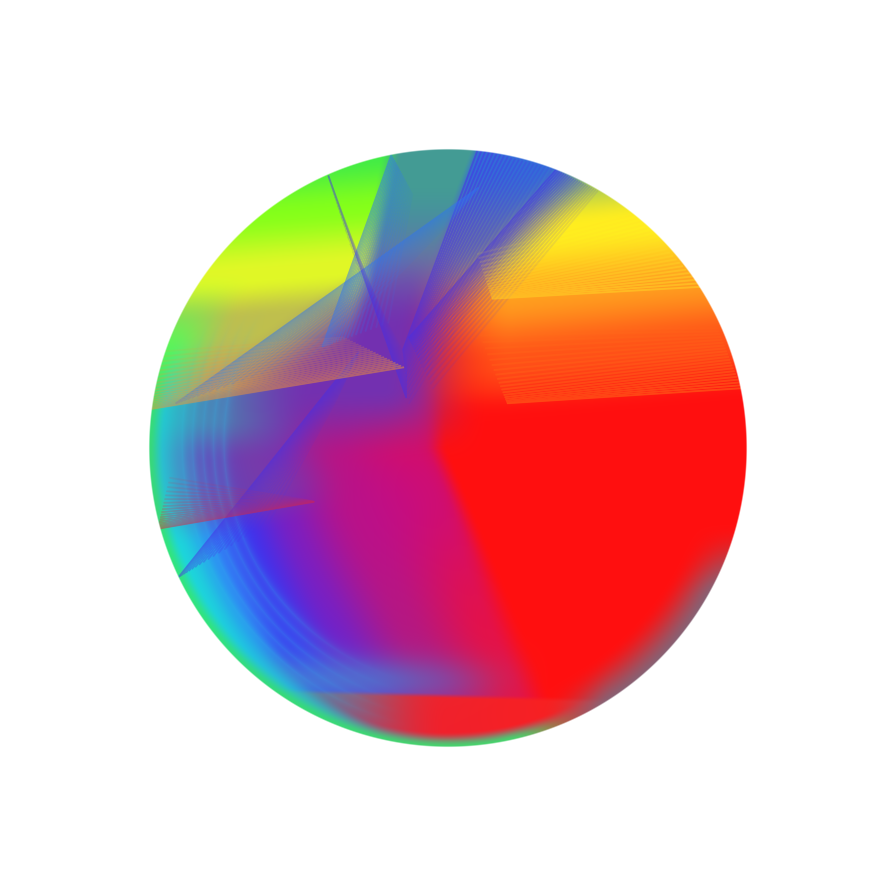
A Shadertoy shader for this background:

```glsl
// A rainbow disc on white: soft colour ramps fill its sectors, tinted veils
// overlap along seams, and fans of hairlines trace the folds between them.
// All shapes use disc units: centre at the origin, rim at radius one.

float ramp(float a, float b, float x) { return smoothstep(a, b, x); }

float segmentDistance(vec2 p, vec2 a, vec2 b) {
    vec2 pa = p - a, ba = b - a;
    return length(pa - ba * clamp(dot(pa, ba) / dot(ba, ba), 0.0, 1.0));
}

// Hairlines swept from segment a0-b0 to segment a1-b1, fading as they go
float fan(vec2 p, vec2 a0, vec2 b0, vec2 a1, vec2 b1, float px) {
    float ink = 0.0;
    for (int i = 0; i < 22; i++) {
        float t = float(i) / 21.0;
        float d = segmentDistance(p, mix(a0, a1, t * t), mix(b0, b1, t));
        ink = max(ink, (1.0 - ramp(0.001, 0.002 + px, d)) * (1.0 - 0.8 * t));
    }
    return ink * 0.5;
}

// Red through magenta and blue to cyan, running leftwards
vec3 coolSweep(vec2 p) {
    float s = -p.x - 0.42 * min(p.y, 0.0);
    vec3 c = vec3(1.0, 0.06, 0.06);
    c = mix(c, vec3(0.90, 0.07, 0.27), ramp(0.0, 0.12, s));
    c = mix(c, vec3(0.70, 0.10, 0.50), ramp(0.12, 0.40, s));
    c = mix(c, vec3(0.42, 0.14, 0.80), ramp(0.38, 0.65, s));
    c = mix(c, vec3(0.22, 0.20, 0.95), ramp(0.62, 0.80, s));
    c = mix(c, vec3(0.18, 0.50, 0.98), ramp(0.80, 0.95, s));
    c = mix(c, vec3(0.15, 0.85, 0.85), ramp(0.93, 1.08, s));
    float core = exp(-9.0 * dot(p + vec2(0.15, 0.18), p + vec2(0.15, 0.18)));
    c = mix(c, vec3(0.75, 0.04, 0.56), 0.7 * core * ramp(0.0, 0.08, s));
    float veil = ramp(0.35, 0.7, s) * ramp(-0.28, -0.12, p.y - 0.2 * (p.x + 0.6));
    return mix(c, vec3(0.48, 0.26, 0.62), 0.75 * veil);
}

// Red through orange to yellow, rising on the right
vec3 warmSweep(vec2 p) {
    float h = p.y + 0.1 * (0.6 - p.x);
    vec3 c = mix(vec3(1.0, 0.06, 0.06), vec3(1.0, 0.32, 0.09), ramp(0.12, 0.34, h));
    c = mix(c, vec3(1.0, 0.62, 0.12), ramp(0.32, 0.55, h));
    c = mix(c, vec3(1.0, 0.93, 0.12), ramp(0.52, 0.74, h));
    return mix(c, vec3(0.55, 0.75, 0.40), ramp(0.76, 0.95, h));
}

// Ochre through yellow to green, rising on the left
vec3 wingSweep(float y) {
    vec3 c = mix(vec3(0.85, 0.60, 0.30), vec3(0.75, 0.75, 0.30), ramp(0.2, 0.4, y));
    c = mix(c, vec3(0.88, 0.97, 0.15), ramp(0.45, 0.58, y));
    c = mix(c, vec3(0.52, 1.0, 0.10), ramp(0.6, 0.8, y));
    return mix(c, vec3(0.25, 0.92, 0.28), ramp(0.78, 0.97, y));
}

vec3 upperVeils(vec3 c, vec2 p) {
    // Violet middle, teal to its left, warm light to its right
    float violet = ramp(-0.05, 0.2, p.y) * (1.0 - ramp(-0.25, 0.12, p.x - 0.15 * p.y));
    c = mix(c, vec3(0.45, 0.19, 0.69), violet);
    c = mix(c, vec3(0.30, 0.50, 0.68), ramp(0.45, 0.85, -p.x) * ramp(-0.05, 0.1, p.y));
    c = mix(c, warmSweep(p), ramp(0.05, 0.2, p.y) * ramp(-0.14, 0.22, p.x));

    // Blue and teal wedges at the top
    float blueSide = p.x + 0.13 - 0.875 * (p.y - 0.37);
    vec3 blue = mix(vec3(0.40, 0.44, 0.66), vec3(0.20, 0.42, 0.85), ramp(0.65, 0.95, p.y));
    c = mix(c, blue, (1.0 - ramp(-0.05, 0.2, blueSide)) * ramp(0.4, 0.7, p.y));
    float tealSide = p.x + 0.15 - 0.38 * (p.y - 0.33);
    c = mix(c, vec3(0.27, 0.63, 0.55), 0.9 * (1.0 - ramp(-0.03, 0.01, tealSide)) * ramp(0.55, 0.9, p.y));

    // Yellow-green wing, bounded by three seams
    float wing = 1.0 - ramp(-0.04, 0.03, p.x + 0.27 - 0.2 * (p.y - 0.56));
    wing *= ramp(-0.25, 0.05, p.y - 0.15 - 0.7 * (p.x + 0.91));
    wing *= ramp(-0.01, 0.03, p.y - 0.13 - 0.16 * (p.x + 1.0));
    return mix(c, wingSweep(p.y - 0.08 * (p.x + 0.5)), wing);
}

vec3 rimVeils(vec3 c, vec2 p, float r) {
    // Blue haze above a red lens at the bottom
    float haze = exp(-pow((p.y + 0.78) / 0.08, 2.0)) * (1.0 - ramp(-0.3, 0.35, p.x));
    c = mix(c, vec3(0.30, 0.47, 0.80), 0.75 * haze);
    vec3 lens = mix(vec3(0.97, 0.13, 0.13), vec3(0.40, 0.47, 0.58), ramp(0.0, 0.5, -p.x));
    c = mix(c, lens, 0.9 * ramp(0.0, 0.02, -p.y - 0.82 - 0.03 * p.x));

    // Faint cyan arcs inside the left rim
    for (int i = 0; i < 5; i++) {
        float d = abs(length(p - vec2(0.08, 0.02)) - 0.83 - 0.035 * float(i));
        float arc = exp(-d * 70.0) * ramp(0.1, 0.6, -p.x) * (1.0 - ramp(0.1, 0.5, p.y));
        c = mix(c, vec3(0.18, 0.72, 0.92), 0.3 * arc);
    }

    // Cyan to green rim on the left, slate rim at lower right
    vec3 rim = mix(vec3(0.10, 0.85, 0.85), vec3(0.20, 0.90, 0.45), ramp(0.95, 1.0, r));
    rim = mix(rim, vec3(0.30, 1.0, 0.35), ramp(0.1, 0.4, p.y));
    float band = ramp(1.0 - mix(0.05, 0.2, ramp(0.2, 0.9, -p.x)), 1.0, r);
    c = mix(c, rim, 0.9 * band * (1.0 - ramp(0.3, 0.6, p.y)) * (1.0 - ramp(0.2, 0.5, p.x)));
    float slate = ramp(0.86, 1.02, r) * ramp(0.25, 0.5, -p.y) * ramp(0.3, 0.55, p.x);
    return mix(c, vec3(0.35, 0.50, 0.60), 0.75 * slate);
}

vec3 hairlines(vec3 c, vec2 p, float px) {
    vec3 violet = vec3(0.27, 0.18, 0.90), blue = vec3(0.18, 0.45, 0.95);
    c = mix(c, violet, fan(p, vec2(-0.15, 0.33), vec2(0.10, 1.0), vec2(-0.13, 0.15), vec2(0.36, 0.93), px));
    c = mix(c, violet, fan(p, vec2(-0.13, 0.37), vec2(0.36, 0.93), vec2(-0.05, 0.2), vec2(0.50, 0.86), px));
    c = mix(c, blue, fan(p, vec2(-0.91, 0.15), vec2(0.10, 0.87), vec2(-0.42, 0.32), vec2(0.0, 0.75), px));
    c = mix(c, violet, fan(p, vec2(-0.90, -0.43), vec2(-0.30, 0.32), vec2(-0.60, -0.25), vec2(-0.38, 0.15), px));
    c = mix(c, blue, fan(p, vec2(-0.42, 0.34), vec2(-0.19, 0.98), vec2(-0.2, 0.42), vec2(-0.12, 0.85), px));
    c = mix(c, violet, fan(p, vec2(-0.40, 0.91), vec2(-0.14, 0.17), vec2(-0.30, 0.6), vec2(-0.14, 0.30), px));
    c = mix(c, vec3(1.0, 0.85, 0.15), fan(p, vec2(0.15, 0.5), vec2(0.85, 0.54), vec2(0.1, 0.65), vec2(0.62, 0.78), px));
    c = mix(c, vec3(1.0, 0.45, 0.10), fan(p, vec2(0.2, 0.15), vec2(0.98, 0.2), vec2(0.1, 0.4), vec2(0.9, 0.4), px));
    c = mix(c, vec3(0.95, 0.58, 0.20), fan(p, vec2(-1.0, 0.13), vec2(-0.15, 0.27), vec2(-1.0, 0.32), vec2(-0.35, 0.37), px));
    return mix(c, vec3(0.85, 0.15, 0.25), fan(p, vec2(-0.97, -0.27), vec2(-0.45, -0.18), vec2(-0.93, -0.1), vec2(-0.5, -0.17), px));
}

void mainImage(out vec4 fragColor, in vec2 fragCoord) {
    float px = 3.0 / iResolution.y;
    vec2 p = (fragCoord - 0.5 * iResolution.xy) * px;
    float r = length(p);
    vec3 c = upperVeils(coolSweep(p), p);
    c = hairlines(rimVeils(c, p, r), p, px);
    fragColor = vec4(mix(c, vec3(1.0), ramp(1.0 - px, 1.0 + px, r)), 1.0);
}
```
